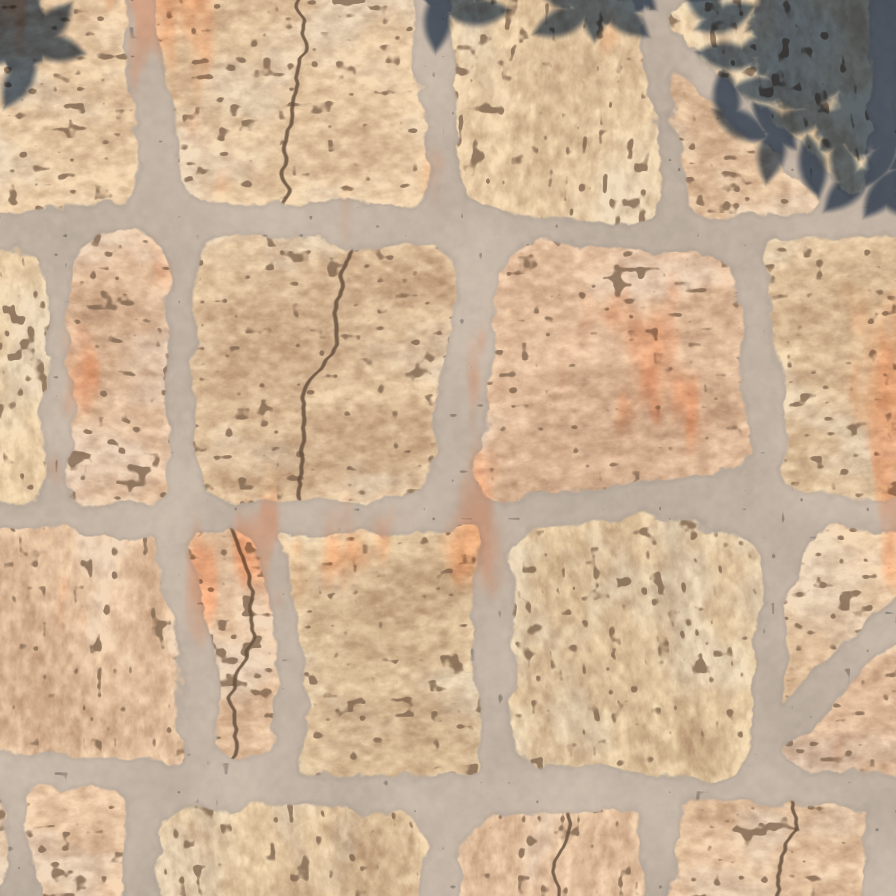
Reproduce this texture procedurally as a WebGL 1 fragment shader.

```glsl
precision highp float;
// Sunlit rubble wall: pitted, bedded limestone blocks in wide grey mortar.
// Warped rows are cut by slanted seams into rounded, ragged stones; layered
// noise gives grain, pits and stains, and leaf shapes cast a corner shadow.
uniform vec2 u_resolution;

const float ROW_HEIGHT = 0.305;
const float STONE_WIDTH = 0.245;
const vec3 MORTAR = vec3(0.765, 0.705, 0.645);
const vec3 STONE_DARK = vec3(0.73, 0.60, 0.49);
const vec3 STONE_LIGHT = vec3(0.95, 0.84, 0.715);
const vec3 PIT = vec3(0.50, 0.40, 0.31);
const vec3 RUST = vec3(0.86, 0.60, 0.46);
const vec3 SHADE = vec3(0.39, 0.46, 0.56);

struct Stone {
  float edge;   // distance inside the outline, negative in mortar
  vec2 local;   // position relative to the stone's centre
  vec2 id;
};

float hash(vec2 p) {
  vec3 q = fract(p.xyx * vec3(0.1031, 0.1030, 0.0973));
  q += dot(q, q.yzx + 33.33);
  return fract((q.x + q.y) * q.z);
}

float noise(vec2 p) {
  vec2 i = floor(p), f = fract(p);
  f = f * f * (3.0 - 2.0 * f);
  return mix(mix(hash(i), hash(i + vec2(1.0, 0.0)), f.x),
             mix(hash(i + vec2(0.0, 1.0)), hash(i + 1.0), f.x), f.y);
}

float fbm(vec2 p) {
  float sum = 0.0, gain = 0.533;
  for (int i = 0; i < 4; i++) {
    sum += gain * noise(p);
    p = mat2(1.6, 1.2, -1.2, 1.6) * p + 7.3;
    gain *= 0.5;
  }
  return sum;
}

vec2 rotate(vec2 p, float a) {
  return vec2(cos(a) * p.x + sin(a) * p.y, cos(a) * p.y - sin(a) * p.x);
}

// Inside distance of a box corner, given distances to its nearest two sides
float roundedInside(vec2 sides, float radius) {
  vec2 q = radius - sides;
  return radius - length(max(q, 0.0)) - min(max(q.x, q.y), 0.0);
}

Stone findStone(vec2 p) {
  float row = floor((p.y - 0.125) / ROW_HEIGHT);
  float y = p.y - 0.125 - (row + 0.5) * ROW_HEIGHT;
  float x = p.x + row * 0.09;
  float left = 1.0, right = 1.0, column = 0.0;
  for (int i = -2; i <= 2; i++) {
    float k = floor(x / STONE_WIDTH) + float(i);
    vec2 key = vec2(k, row) + 40.0;
    float seam = (k + 0.5 + 0.66 * (hash(key) - 0.5)) * STONE_WIDTH;
    float d = x - seam - 0.26 * (hash(key + 17.0) - 0.5) * y;
    if (d >= 0.0 && d < left) { left = d; column = k; }
    if (d < 0.0) right = min(right, -d);
  }
  Stone s;
  s.id = vec2(column, row) + 60.0;
  s.local = vec2(0.5 * (left - right), y);
  float tilt = 0.14 * (hash(s.id + 5.0) - 0.5) * s.local.x;
  float vertical = 0.5 * ROW_HEIGHT - abs(y - tilt);
  float radius = mix(0.02, 0.065, hash(s.id + 9.0));
  s.edge = roundedInside(vec2(min(left, right), vertical), radius);
  // Some wide blocks are split diagonally into two pieces
  if (left + right > 0.2 && hash(s.id + 23.0) > 0.72) {
    float cut = rotate(s.local, 0.6 + 1.8 * hash(s.id + 3.0)).y - 0.03;
    s.edge = roundedInside(vec2(s.edge, abs(cut)), 0.025);
    s.id += step(0.0, cut) * 31.0;
  }
  s.edge -= mix(0.015, 0.024, hash(s.id + 13.0));
  return s;
}

vec3 stoneColor(Stone s, vec2 p) {
  float seed = hash(s.id + 71.0);
  float angle = seed < 0.5 ? 0.5 * (seed - 0.25) : 1.2 + seed * 0.6;
  vec2 bed = rotate(p, angle) + s.id * 0.37;
  float layers = fbm(bed * vec2(5.0, 34.0));
  float patches = fbm(bed * vec2(9.0, 13.0) + 4.0);
  float grain = fbm(bed * vec2(85.0, 125.0));
  float tone = 0.62 + 0.8 * (layers - 0.5) + 0.7 * (patches - 0.5)
             + 1.15 * (grain - 0.5) + 0.26 * (hash(s.id + 2.0) - 0.5);
  tone += 0.16 * (1.0 - smoothstep(0.0, 0.018, s.edge));
  vec3 color = mix(STONE_DARK, STONE_LIGHT, clamp(tone, -0.2, 1.1));
  vec3 tint = mix(vec3(1.0, 0.965, 0.95), vec3(1.0, 1.01, 0.97), hash(s.id + 8.0));
  color = mix(color * tint, vec3(dot(color, vec3(0.333))), 0.22 * smoothstep(0.5, 0.75, patches));
  // Small holes gather in the rougher layers
  float holes = noise(bed * vec2(75.0, 115.0) + 31.0) + 0.35 * (patches - 0.5);
  holes += 0.2 * (noise(bed * 190.0) - 0.5);
  color = mix(color, PIT, 0.8 * smoothstep(0.79, 0.95, holes));
  // A jagged crack crosses a few stones
  float path = s.local.x - 0.2 * s.local.y - 0.05 * (fbm(vec2(p.y * 18.0, seed * 50.0)) - 0.5);
  float crack = 1.0 - smoothstep(0.0008, 0.0035, abs(path));
  return mix(color, PIT * 0.8, 0.85 * crack * step(0.8, hash(s.id + 47.0)));
}

vec3 mortarColor(vec2 p) {
  float tone = 1.0 + 0.13 * (fbm(p * 11.0) - 0.5) + 0.07 * (fbm(p * 110.0) - 0.5);
  float specks = smoothstep(0.93, 0.99, noise(p * 95.0 + 12.0));
  return MORTAR * tone * (1.0 - 0.25 * specks);
}

float ellipse(vec2 p, vec2 center, vec2 radii) {
  return length((p - center) / radii) - 1.0;
}

float canopy(vec2 p) {
  float d = ellipse(p, vec2(1.0, 0.99), vec2(0.23, 0.22));
  d = min(d, ellipse(p, vec2(0.67, 1.01), vec2(0.07, 0.05)));
  d = min(d, ellipse(p, vec2(0.50, 1.01), vec2(0.05, 0.035)));
  return min(d, ellipse(p, vec2(0.02, 0.97), vec2(0.05, 0.07)));
}

float leafShadow(vec2 p) {
  const float CELL = 0.04;
  float d = 0.1 * (canopy(p) + 0.3 + 0.5 * (fbm(p * 28.0) - 0.5));
  for (int j = -1; j <= 1; j++) {
    for (int i = -1; i <= 1; i++) {
      vec2 cell = floor(p / CELL) + vec2(float(i), float(j));
      vec2 center = (cell + 0.2 + 0.6 * vec2(hash(cell), hash(cell + 50.0))) * CELL;
      vec2 leaf = rotate(p - center, 6.28 * hash(cell + 90.0));
      float blade = abs(leaf.y) - 0.015 * (1.0 - pow(leaf.x / 0.036, 2.0));
      if (canopy(center) < 0.0) d = min(d, blade);
    }
  }
  return 1.0 - smoothstep(-0.006, 0.006, d);
}

void main() {
  vec2 uv = gl_FragCoord.xy / u_resolution;
  vec2 bend = vec2(noise(uv * 4.0 + 3.0), noise(uv * 4.0 + 19.0)) - 0.5;
  Stone stone = findStone(uv + 0.05 * bend);
  float ragged = 0.02 * (fbm(uv * 42.0) - 0.5) + 0.012 * (noise(uv * 15.0) - 0.5);
  stone.edge += ragged;
  float cover = smoothstep(-0.002, 0.002, stone.edge);
  vec3 mortar = mortarColor(uv) * (1.0 - 0.05 * smoothstep(-0.008, 0.0, stone.edge));
  vec3 color = mix(mortar, stoneColor(stone, uv), cover);
  float stain = smoothstep(0.66, 0.82, fbm(uv * vec2(13.0, 5.0) + 8.0));
  color = mix(color, color * RUST * 1.25, 0.5 * stain);
  color *= mix(vec3(1.0), SHADE, leafShadow(uv));
  gl_FragColor = vec4(color, 1.0);
}
```
